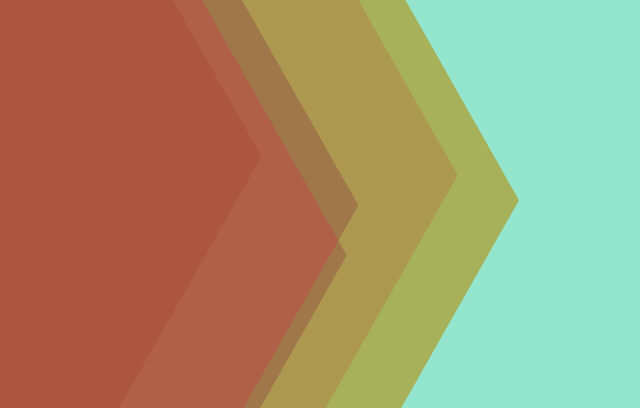
Write a WebGL 1 fragment shader that draws this background.

```glsl
precision highp float;

// Flat right-pointing chevrons stacked over a mint field.
// Each chevron is a signed distance to a wedge; two of them cross,
// so their union and their intersection take separate colours.

uniform vec2 u_resolution;

// Horizontal run of a wedge edge per unit of height.
const float EDGE_SLOPE = 0.567;

// Wedge tips, in units of the canvas height.
const vec2 GREEN_TIP = vec2(1.2720, 0.5092);
const vec2 OCHRE_TIP = vec2(1.1217, 0.5706);
const vec2 UPPER_TIP = vec2(0.8783, 0.4969);
const vec2 LOWER_TIP = vec2(0.8497, 0.3742);
const vec2 INNER_TIP = vec2(0.6411, 0.6166);

const vec3 MINT  = vec3(0.580, 0.898, 0.808);
const vec3 GREEN = vec3(0.655, 0.694, 0.349);
const vec3 OCHRE = vec3(0.673, 0.595, 0.306);
const vec3 BROWN = vec3(0.626, 0.465, 0.285);
const vec3 CORAL = vec3(0.690, 0.375, 0.278);
const vec3 BRICK = vec3(0.675, 0.338, 0.255);

// Signed distance to a wedge opening to the left, positive inside.
float wedge(vec2 p, vec2 tip) {
  float run = tip.x - p.x - EDGE_SLOPE * abs(p.y - tip.y);
  return run / length(vec2(1.0, EDGE_SLOPE));
}

// Antialiased coverage, one pixel wide.
float cover(float inside) {
  return clamp(inside * u_resolution.y + 0.5, 0.0, 1.0);
}

void main() {
  vec2 p = gl_FragCoord.xy / u_resolution.y;

  // Outer chevrons
  vec3 color = mix(MINT, GREEN, cover(wedge(p, GREEN_TIP)));
  color = mix(color, OCHRE, cover(wedge(p, OCHRE_TIP)));

  // Crossing pair: union, then intersection
  float upper = wedge(p, UPPER_TIP);
  float lower = wedge(p, LOWER_TIP);
  color = mix(color, BROWN, cover(max(upper, lower)));
  color = mix(color, CORAL, cover(min(upper, lower)));

  // Innermost chevron
  color = mix(color, BRICK, cover(wedge(p, INNER_TIP)));

  gl_FragColor = vec4(color, 1.0);
}
```
